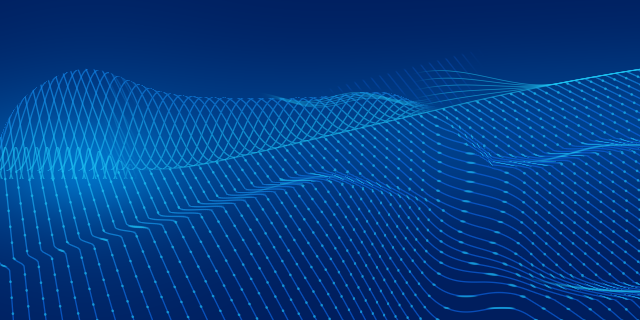
Reproduce this background procedurally as a Shadertoy shader.

```glsl
const vec3 NAVY = vec3(0.0, 0.115, 0.365);
const vec3 DEEP_BLUE = vec3(0.0, 0.255, 0.55);
const vec3 GLOW = vec3(0.0, 0.50, 0.84);
const vec3 LINE_BLUE = vec3(0.04, 0.37, 0.86);
const vec3 LINE_CYAN = vec3(0.11, 0.77, 0.95);
const vec2 GLOW_CENTER = vec2(0.28, 0.48);
const vec2 FAN_CENTER = vec2(-0.117, 1.703);
const float LINE_WIDTH = 0.0042;
const float LOOP_DENSITY = 30.7;
const float BEAD_DENSITY = 20.0;
const float PI = 3.14159265;

float bell(float x) { return exp(-x * x); }

// Outline curves, as heights over x
float crestHeight(float x) {
    return 0.695 + 0.09 * bell((x - 0.27) / 0.19) - 0.14 * exp(-x / 0.05)
        + 0.018 * bell((x - 1.17) / 0.13) - 0.03 * smoothstep(1.2, 1.36, x);
}

float creaseHeight(float x) {
    float d = x - 0.57;
    float bend = max(x - 1.4, 0.0);
    return 0.465 + 0.12 * (d + sqrt(d * d + 0.01)) - 0.07 * bend * bend;
}

float middleRidge(float x) {
    float d = x - 1.02;
    return 0.47 - 0.3 * sqrt(d * d + 0.005);
}

float rightRidge(float x) {
    return 0.495 + 0.052 * smoothstep(1.65, 1.92, x) + 0.9 * max(1.54 - x, 0.0);
}

float lowerRidge(float x) { return 0.089 + 0.34 * (2.0 - x) * (2.0 - x); }

// Lines lie where the phase is halfway between whole numbers
float phaseRate(float phase) {
    return max(length(vec2(dFdx(phase), dFdy(phase))), 1e-5);
}

float lineDistance(float phase) {
    return abs(fract(phase) - 0.5) / (phaseRate(phase) * iResolution.y);
}

float lineCover(float phase) {
    float width = LINE_WIDTH * iResolution.y;
    float rate = phaseRate(phase);
    float sharp = clamp(0.5 * width + 0.5 - lineDistance(phase) * iResolution.y, 0.0, 1.0);
    float average = min(width * rate, 0.8);
    return mix(sharp * min(width, 1.0), average, smoothstep(0.4, 1.0, rate));
}

// Single curve, with distance corrected for its slope
float strand(float y, float curve, float width) {
    float d = y - curve;
    float slope = max(length(vec2(dFdx(d), dFdy(d))) * iResolution.y, 1.0);
    float blur = 0.7 / iResolution.y;
    return 1.0 - smoothstep(max(width - blur, 0.0), width + blur, abs(d) / slope);
}

float inside(float v) { return step(0.0, v) * step(v, 1.0); }

float arcPhase(float v) { return acos(1.0 - 2.0 * clamp(v, 0.001, 0.999)) / PI; }

// Horizontal slide of the fan where it folds over a ridge
float ridgeSlide(vec2 p, float ridge, float amount, float softness) {
    return amount * smoothstep(-softness, softness, ridge - p.y);
}

vec3 background(vec2 p) {
    float band = bell((p.y - 0.51 - 0.05 * p.x) / 0.27);
    vec3 color = mix(NAVY, DEEP_BLUE, band);
    vec2 d = p - GLOW_CENTER;
    color = mix(color, DEEP_BLUE, 0.55 * exp(-dot(d, d) / 0.2));
    float core = exp(-dot(d / vec2(0.27, 0.15), d / vec2(0.27, 0.15)));
    return mix(color, GLOW, 0.8 * core);
}

void mainImage(out vec4 fragColor, in vec2 fragCoord) {
    vec2 p = fragCoord / iResolution.y;
    float crest = crestHeight(p.x);
    float crease = creaseHeight(p.x);
    float middle = middleRidge(p.x);
    float right = rightRidge(p.x);
    float lower = lowerRidge(p.x);
    vec3 color = background(p);

    // Fan of beaded lines, bent over three ridges
    float slide = ridgeSlide(p, middle,
        0.03 + 0.09 * smoothstep(0.15, 0.9, p.x) - 0.12 * smoothstep(1.0, 1.5, p.x), 0.02);
    slide += ridgeSlide(p, right, 0.16 * smoothstep(1.32, 1.65, p.x), 0.025);
    slide += ridgeSlide(p, lower, 0.25 * smoothstep(1.2, 2.0, p.x),
        mix(0.1, 0.03, smoothstep(1.3, 2.0, p.x)));
    vec2 ray = p - vec2(slide, 0.0) - FAN_CENTER;
    float angle = atan(ray.x, -ray.y);
    float fan = 33.0 * angle + 22.0 * angle * angle * angle;
    float belowCrease = smoothstep(0.003, -0.003, p.y - crease);
    float leftPart = smoothstep(0.45, 0.3, p.x) * smoothstep(0.003, -0.003, p.y - crest);
    float sheet = max(belowCrease, leftPart);
    vec2 toGlow = (p - GLOW_CENTER) / vec2(0.55, 0.28);
    float cyanness = max(0.9 * exp(-dot(toGlow, toGlow)), 0.6 * exp(-abs(p.y - crease) / 0.07));
    vec3 lineColor = mix(LINE_BLUE, LINE_CYAN, cyanness);
    color = mix(color, lineColor, 0.72 * sheet * lineCover(fan));
    float along = fract(length(ray) * BEAD_DENSITY + floor(fan) * 0.37) - 0.5;
    float bead = smoothstep(0.006, 0.002, length(vec2(lineDistance(fan), along / BEAD_DENSITY)));
    color = mix(color, LINE_CYAN, 0.6 * bead * belowCrease);

    // Lattice of crossing arcs between crest and crease
    float v = (crest - p.y) / max(crest - crease, 0.002);
    float arc = arcPhase(v);
    float falling = lineCover(LOOP_DENSITY * (p.x - 0.17 * arc)) * smoothstep(0.3, 0.45, p.x);
    float rising = lineCover(LOOP_DENSITY * (p.x + 0.13 * arc));
    float lattice = inside(v) * smoothstep(1.4, 1.25, p.x);
    vec3 latticeColor = mix(LINE_BLUE, LINE_CYAN, 0.35 + 0.5 * smoothstep(0.0, 0.7, v));
    color = mix(color, latticeColor, 0.65 * lattice * max(falling, rising));

    // Small bright curls at the glow
    float curlTop = 0.54 - 0.06 * smoothstep(0.25, 0.45, p.x);
    float curlArc = arcPhase((curlTop - p.y) / (curlTop - 0.44));
    float curls = max(lineCover(LOOP_DENSITY * (p.x - 0.025 * curlArc)),
        lineCover(LOOP_DENSITY * (p.x + 0.02 * curlArc)));
    curls *= inside((curlTop - p.y) / (curlTop - 0.44)) * smoothstep(0.44, 0.36, p.x);
    color = mix(color, LINE_CYAN, 0.6 * curls);

    // Distant hump and the strands that lead to it
    for (int i = 1; i <= 5; i++) {
        float k = float(i) / 5.0;
        float hump = crease + 0.13 * k * smoothstep(1.75, 1.3, p.x);
        color = mix(color, LINE_CYAN, 0.45 * strand(p.y, hump, 0.001) * smoothstep(1.28, 1.42, p.x));
        float wave = 0.675 + 0.022 * k + 0.014 * cos(19.0 * (p.x - 0.84) + k);
        float span = smoothstep(0.8, 0.95, p.x) * smoothstep(1.38, 1.25, p.x);
        color = mix(color, LINE_CYAN, 0.35 * span * strand(p.y, wave, 0.001));
    }
    float hatchTop = 0.72 + 0.26 * (p.x - 1.0);
    float hatch = smoothstep(crest, crest + 0.02, p.y) * smoothstep(hatchTop, hatchTop - 0.01, p.y);
    hatch *= smoothstep(0.98, 1.1, p.x) * smoothstep(1.52, 1.4, p.x);
    color = mix(color, LINE_BLUE, 0.3 * hatch * lineCover(32.0 * (p.x + 0.8 * p.y)));

    // Bright edges of the folds
    float edges = 0.55 * strand(p.y, crease, 0.0015) * smoothstep(0.4, 0.6, p.x);
    edges += 0.6 * strand(p.y, right, 0.0025) * smoothstep(1.5, 1.8, p.x);
    edges += 0.75 * strand(p.y, lower, 0.003) * smoothstep(1.6, 1.9, p.x);
    edges += 0.35 * strand(p.y, middle, 0.0015) * smoothstep(0.7, 0.85, p.x) * smoothstep(1.15, 1.0, p.x);
    color = mix(color, LINE_CYAN, min(edges, 1.0));
    fragColor = vec4(color, 1.0);
}
```
